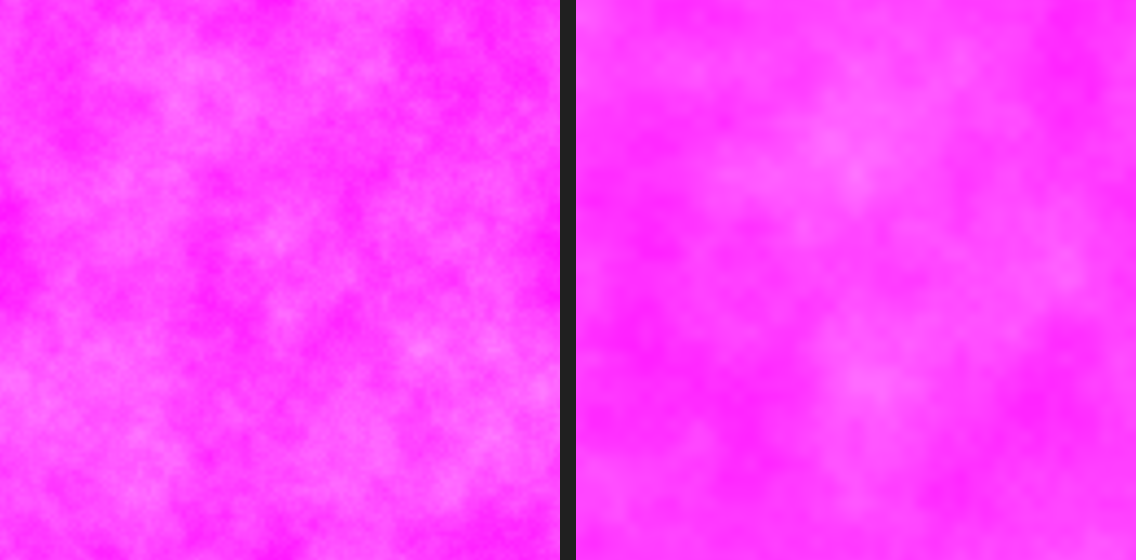
Left: the whole. Right: its middle third, enlarged.
Give the GLSL for this texture, as a WebGL 2 fragment shader.

```glsl
#version 300 es
precision highp float;
// Soft magenta clouds: a sum of wrapping value-noise octaves, each with
// twice the cells of the last, drives the green channel around its mean.
// Every octave has a whole number of cells, so the tile repeats seamlessly.

#define BASE_CELLS 8      // cells across the tile in the coarsest octave
#define OCTAVES 5
#define GAIN 0.7          // strength of each octave relative to the last
#define MEAN_GREEN 0.281
#define GREEN_SPAN 0.56   // green range covered by the full noise range
#define SEED 17u

uniform vec2 u_resolution;
out vec4 fragColor;

// Integer hash of a lattice cell, from 0 to 1
float hashCell(ivec2 cell, uint salt) {
    uint h = uint(cell.x) * 1597u + uint(cell.y) * 51749u + salt * 7919u;
    h = (h ^ (h >> 16)) * 0x7feb352du;
    h = (h ^ (h >> 15)) * 0x846ca68bu;
    h ^= h >> 16;
    return float(h >> 8) / 16777216.0;
}

// Value noise that wraps after the given number of cells
float wrappedNoise(vec2 uv, int cells, uint salt) {
    vec2 p = uv * float(cells);
    ivec2 low = ivec2(floor(p)) % cells;
    ivec2 high = (low + 1) % cells;
    vec2 f = fract(p);
    vec2 s = f * f * (3.0 - 2.0 * f);
    float bottom = mix(hashCell(low, salt), hashCell(ivec2(high.x, low.y), salt), s.x);
    float top = mix(hashCell(ivec2(low.x, high.y), salt), hashCell(high, salt), s.x);
    return mix(bottom, top, s.y);
}

// Normalised sum of octaves
float clouds(vec2 uv) {
    float sum = 0.0;
    float total = 0.0;
    float weight = 1.0;
    int cells = BASE_CELLS;
    for (int i = 0; i < OCTAVES; i++) {
        sum += weight * wrappedNoise(uv, cells, SEED + uint(i));
        total += weight;
        weight *= GAIN;
        cells *= 2;
    }
    return sum / total;
}

void main() {
    vec2 uv = gl_FragCoord.xy / u_resolution;
    float green = MEAN_GREEN + GREEN_SPAN * (clouds(uv) - 0.5);
    fragColor = vec4(1.0, clamp(green, 0.0, 1.0), 1.0, 1.0);
}
```
